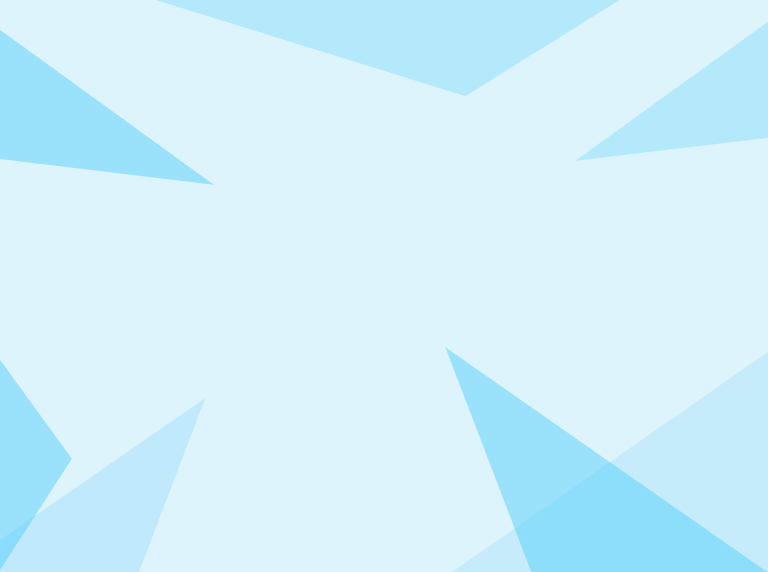
This background is drawn by a WebGL 1 fragment shader. Its source:

```glsl
precision highp float;
// Pale blue backdrop with translucent shards pointing in from the borders.
// Each shard is a wedge, the overlap of two smoothed half planes, and it is
// blended over the layers below so that crossings grow deeper in colour.

uniform vec2 u_resolution;

// Smoothed coverage of the half plane to the left of the line from a to b.
float leftOf(vec2 p, vec2 a, vec2 b) {
  vec2 along = b - a;
  float dist = dot(p - a, normalize(vec2(-along.y, along.x)));
  return clamp(dist * u_resolution.y + 0.5, 0.0, 1.0);
}

// Wedge opening from its tip; tip, a and b run counterclockwise.
float wedge(vec2 p, vec2 tip, vec2 a, vec2 b) {
  return leftOf(p, tip, a) * leftOf(p, b, tip);
}

void main() {
  // Canvas units: height 1, width 1.34.
  vec2 p = gl_FragCoord.xy / u_resolution * vec2(1.34, 1.0);

  vec3 cyan = vec2(0.21, 0.98).xxy;
  cyan.y = 0.786;
  vec3 softBlue = vec3(0.21, 0.73, 0.97);
  vec3 color = vec3(0.867, 0.955, 0.988);

  // Faint shards in the lower corners.
  float lowerLeft = wedge(p, vec2(0.358, 0.304), vec2(0.0, 0.056), vec2(0.2426, 0.0));
  float lowerRight = leftOf(p, vec2(1.34, 0.385), vec2(0.789, 0.0));
  color = mix(color, softBlue, 0.174 * lowerLeft);
  color = mix(color, softBlue, 0.139 * lowerRight);

  // Medium shards at the top and upper right.
  float top = wedge(p, vec2(0.812, 0.832), vec2(1.081, 1.0), vec2(0.272, 1.0));
  float upperRight = wedge(p, vec2(1.004, 0.719), vec2(1.34, 0.759), vec2(1.34, 0.962));
  color = mix(color, cyan, 0.245 * max(top, upperRight));

  // Strong shards on the left and at the bottom.
  float upperLeft = wedge(p, vec2(0.373, 0.677), vec2(0.0, 0.948), vec2(0.0, 0.722));
  float leftEdge = wedge(p, vec2(0.1255, 0.198), vec2(0.0, 0.371), vec2(0.0, 0.0035));
  float bottom = wedge(p, vec2(0.777, 0.393), vec2(0.927, 0.0), vec2(1.34, -0.001));
  color = mix(color, cyan, 0.4 * max(upperLeft, max(leftEdge, bottom)));

  gl_FragColor = vec4(color, 1.0);
}
```
